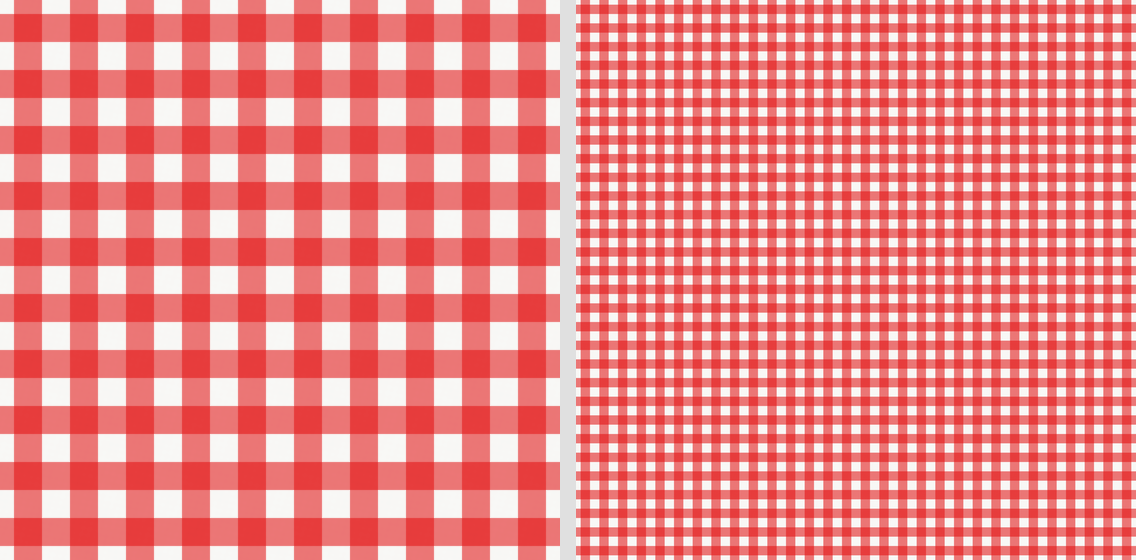
Left: one tile. Right: repeated 3 by 3.
This pattern is drawn by a Shadertoy shader. Its source:

```glsl
// Red and white gingham: ten even stripes each way, darker where they cross.

const float TAU = 6.2831853;

// Coverage of centred stripes, half a cell wide, along both axes
vec2 stripes(vec2 cell, vec2 soft) {
    vec2 edge = 0.25 - abs(fract(cell) - 0.5);
    return smoothstep(-soft, soft, edge);
}

// Faint mottling from layered sines; whole frequencies make it wrap
float mottle(vec2 uv) {
    vec2 p = TAU * uv;
    float broad = sin(13.0 * p.x + 2.0 * sin(7.0 * p.y)) * sin(11.0 * p.y + 2.0 * sin(5.0 * p.x));
    float fine = sin(47.0 * p.x + 31.0 * p.y) * sin(53.0 * p.y - 29.0 * p.x);
    return 0.5 * (broad + fine);
}

void mainImage(out vec4 fragColor, in vec2 fragCoord) {
    vec2 uv = fragCoord / iResolution.xy;

    // Edge softness in cells: a little dye bleed, at least a pixel
    vec2 soft = max(vec2(0.012), 8.0 / iResolution.xy);
    vec2 band = stripes(uv * 10.0, soft);

    // Cloth, single stripe, then crossing
    vec3 color = mix(vec3(0.972, 0.970, 0.962), vec3(0.922, 0.462, 0.460), max(band.x, band.y));
    color = mix(color, vec3(0.905, 0.236, 0.236), band.x * band.y);

    color += 0.003 * mottle(uv);
    fragColor = vec4(color, 1.0);
}
```
